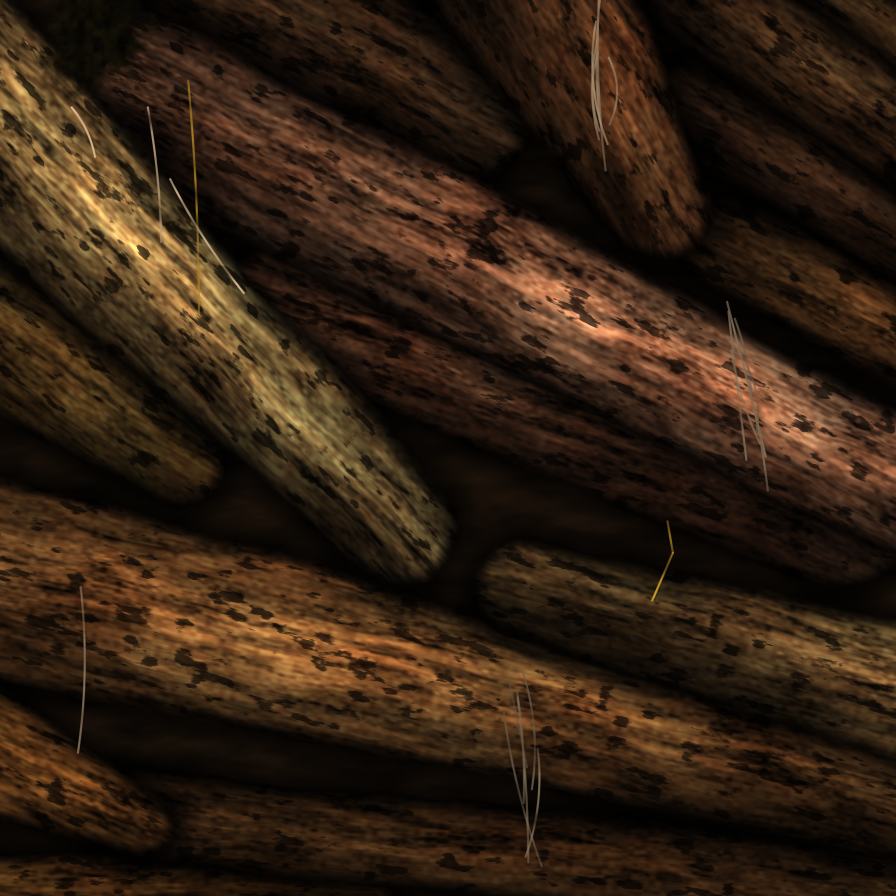
This texture is drawn by a Shadertoy shader. Its source:

```glsl
// A dim stack of weathered logs with dry straw caught in the gaps.
// Each log is a tapered capsule, painted back to front with a contact shadow,
// a lit ridge and stretched noise for grain; straws are thin bent segments.

#define GRAIN_SCALE vec2(13.0, 95.0)
#define GRAIN_DEPTH 1.7
#define FIBRE_DEPTH 0.5
#define SPECK_DEPTH 0.55
#define EDGE_SOFT 0.0025
#define EDGE_WOBBLE 0.02
#define SHADOW_REACH 0.035
#define PIT_DEPTH 0.65
#define STRAW_WIDTH 0.0009
#define EXPOSURE 1.08

vec2 p;    // canvas position, 0..1
vec3 col;  // colour painted so far

float hash(vec2 q) {
  return fract(sin(dot(q, vec2(127.1, 311.7))) * 43758.5);
}

float noise(vec2 q) {
  vec2 i = floor(q), f = fract(q);
  f = f * f * (3.0 - 2.0 * f);
  return mix(mix(hash(i), hash(i + vec2(1, 0)), f.x),
             mix(hash(i + vec2(0, 1)), hash(i + vec2(1, 1)), f.x), f.y);
}

float fbm(vec2 q) {
  float sum = 0.0, amp = 0.533;
  for (int i = 0; i < 4; i++) {
    sum += amp * noise(q);
    q = q * 2.03 + 17.3;
    amp *= 0.5;
  }
  return sum;
}

float bell(float x, float centre, float width) {
  float k = (x - centre) / width;
  return exp(-k * k);
}

// ends: start, end.  light: position along, spread along, ridge across (-1..1)
void timber(vec4 ends, vec2 radii, vec3 tint, vec3 light) {
  vec2 dir = ends.zw - ends.xy, rel = p - ends.xy;
  float len = length(dir);
  dir /= len;
  float s = dot(rel, dir), across = dot(rel, vec2(-dir.y, dir.x));
  float t = clamp(s / len, 0.0, 1.0);
  float radius = mix(radii.x, radii.y, t);
  float fromAxis = length(rel - dir * t * len);
  if (fromAxis > radius + 0.06) return;

  vec2 seed = ends.xy * 31.0 + ends.zw * 17.0;
  float broad = fbm(vec2(s * 9.0, across * 16.0) + seed) - 0.5;
  float d = fromAxis - radius + broad * EDGE_WOBBLE;
  col *= mix(0.2, 1.0, smoothstep(-0.01, SHADOW_REACH, d));

  // grain, fibres, specks and pits
  vec2 bent = vec2(s, across + 0.015 * broad);
  float grain = fbm(bent * GRAIN_SCALE + seed) - 0.5;
  float fibre = noise(bent * vec2(45, 300) + seed) - 0.5;
  float speck = noise(bent * vec2(150, 260) + seed) - 0.5;
  float pit = smoothstep(0.6, 0.72, fbm(vec2(s * 38.0, across * 95.0) + seed + 9.0));
  float bark = 0.95 + GRAIN_DEPTH * grain + FIBRE_DEPTH * fibre + SPECK_DEPTH * speck + 0.7 * broad;
  bark *= 1.0 - PIT_DEPTH * pit;

  // lit ridge, falling to dark flanks
  float ridge = 0.3 + 0.7 * bell(across / radius + broad * 0.5, light.z, 0.62);
  float along = 0.45 + 0.55 * bell(s / len, light.x, light.y);
  float rim = mix(0.2, 1.0, smoothstep(0.0, 0.018, -d));
  vec3 wood = tint * mix(vec3(1.12, 0.92, 0.82), vec3(0.92, 1.05, 1.1), broad + 0.5 + speck * 0.5);
  wood *= max(bark, 0.08) * ridge * along * rim;
  float soft = EDGE_SOFT + 0.5 / iResolution.y;
  col = mix(col, wood, 1.0 - smoothstep(-soft, soft, d));
}

void straw(vec4 ends, float bend, vec3 tint) {
  vec2 ab = ends.zw - ends.xy, rel = p - ends.xy;
  float t = clamp(dot(rel, ab) / dot(ab, ab), 0.0, 1.0);
  vec2 side = normalize(vec2(-ab.y, ab.x));
  float d = length(rel - ab * t - side * bend * 4.0 * t * (1.0 - t));
  float cover = 1.0 - smoothstep(STRAW_WIDTH * 0.4, STRAW_WIDTH + 1.0 / iResolution.y, d);
  col = mix(col, tint, cover * (0.3 + 0.7 * noise(p * 60.0)));
}

// hanging straws scattered between two points
void tuft(vec2 top, vec2 foot, float spread, vec3 tint) {
  for (float i = 0.0; i < 6.0; i++) {
    vec2 r = vec2(hash(top * 9.0 + i), hash(foot * 7.0 + i * 3.1)) - 0.5;
    vec2 start = mix(top, foot, 0.4 * hash(vec2(i, top.x))) + vec2(r.x * spread, 0);
    vec2 end = mix(start, foot, 0.4 + 0.6 * hash(vec2(i, foot.y))) + vec2(r.y * spread, 0);
    straw(vec4(start, end), r.x * 0.02, tint * (0.7 + 0.6 * abs(r.y)));
  }
}

void mainImage(out vec4 fragColor, in vec2 fragCoord) {
  p = fragCoord / iResolution.xy;
  col = vec3(.11, .07, .037) * (0.2 + fbm(p * vec2(20, 60)));

  // upper background
  timber(vec4(.23, 1.03, .52, .88), vec2(.08, .085), vec3(.19, .12, .07), vec3(.5, .8, .1));
  timber(vec4(.81, .73, 1.04, .61), vec2(.055), vec3(.33, .21, .11), vec3(.7, .5, 0));
  timber(vec4(.78, .88, 1.04, .73), vec2(.06), vec3(.17, .1, .06), vec3(.6, .6, .2));
  timber(vec4(.91, 1.03, 1.04, .92), vec2(.045), vec3(.2, .13, .07), vec3(.6, .8, 0));
  timber(vec4(.78, 1.01, 1.04, .83), vec2(.06), vec3(.25, .16, .09), vec3(.6, .6, .1));
  timber(vec4(.586, 1.026, .736, .766), vec2(.11, .06), vec3(.34, .2, .11), vec3(.6, .6, .4));
  // centre
  timber(vec4(.31, .66, .94, .44), vec2(.065, .1), vec3(.32, .2, .13), vec3(.35, .8, .15));
  timber(vec4(.15, .89, 1.04, .44), vec2(.098, .074), vec3(.59, .38, .26), vec3(.69, .42, .3));
  // lower stack
  timber(vec4(-.03, .017, .4, 0), vec2(.036, .04), vec3(.26, .16, .07), vec3(.2, .6, .1));
  timber(vec4(.15, .09, 1, 0), vec2(.05, .055), vec3(.22, .14, .07), vec3(.4, .7, 0));
  timber(vec4(-.04, .173, .156, .082), vec2(.078, .036), vec3(.43, .27, .12), vec3(.5, .6, 0));
  timber(vec4(-.03, .362, 1.04, .1), vec2(.115, .066), vec3(.48, .31, .16), vec3(.36, .4, .15));
  timber(vec4(.585, .342, 1.04, .22), vec2(.057, .08), vec3(.47, .34, .19), vec3(.95, .4, .35));
  // left foreground
  timber(vec4(-.05, .66, .195, .49), vec2(.085, .055), vec3(.29, .21, .1), vec3(.4, .6, .1));
  timber(vec4(-.1, .957, .449, .408), vec2(.115, .064), vec3(.58, .45, .26), vec3(.42, .44, .25));

  // corner moss
  float moss = length(p - vec2(.1, .96)) + .05 * fbm(p * 40.0);
  col = mix(vec3(.1, .08, .03) * fbm(p * 110.0), col, smoothstep(.065, .095, moss));

  // straw
  vec3 pale = vec3(.66, .56, .44), gold = vec3(.62, .47, .12);
  tuft(vec2(.672, 1.02), vec2(.674, .8), .015, pale);
  tuft(vec2(.81, .67), vec2(.855, .42), .025, pale * .75);
  tuft(vec2(.565, .25), vec2(.612, .02), .05, pale * .75);
  straw(vec4(.08, .88, .106, .825), .004, pale * 1.3);
  straw(vec4(.165, .88, .18, .73), .003, pale);
  straw(vec4(.21, .91, .222, .65), .003, gold);
  straw(vec4(.19, .8, .272, .673), -.004, pale * 1.3);
  straw(vec4(.09, .345, .087, .16), .006, pale * .8);
  straw(vec4(.745, .418, .751, .383), 0., gold);
  straw(vec4(.751, .383, .728, .33), 0., gold * 1.3);

  fragColor = vec4(clamp(col * EXPOSURE, 0.0, 1.0), 1.0);
}
```
